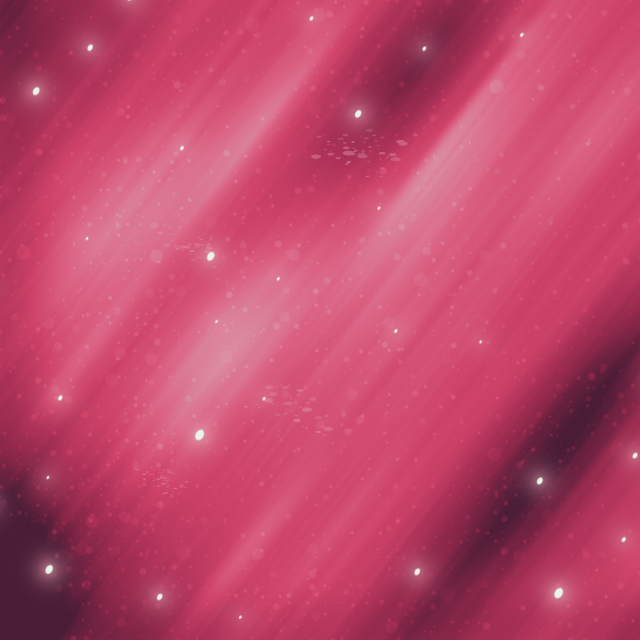
This background is drawn by a Shadertoy shader. Its source:

```glsl
// Slanted crimson light beams with drifting dust, small flakes and glowing sparks.
#define RAY_DIR vec2(0.616, 0.788)
#define BASE_TONE 3.0
#define STREAK_GAIN 0.62
#define DUST_GAIN 0.75
#define FLAKE_COUNT 45
#define SPARK_CELLS 5.6
#define SPARK_CHANCE 0.8
#define SPARK_COLOR vec3(0.90, 0.96, 0.91)
#define GLOW_COLOR vec3(0.88, 0.60, 0.67)

vec3 hash3(vec2 p) {
    vec3 q = fract(p.xyx * vec3(0.1031, 0.1030, 0.0973));
    q += dot(q, q.yxz + 33.33);
    return fract((q.xxy + q.yzz) * q.zyx);
}

float noise(vec2 p) {
    vec2 cell = floor(p), f = fract(p);
    f = f * f * (3.0 - 2.0 * f);
    return mix(mix(hash3(cell).x, hash3(cell + vec2(1, 0)).x, f.x),
               mix(hash3(cell + vec2(0, 1)).x, hash3(cell + vec2(1, 1)).x, f.x), f.y);
}

// x runs across the rays to the lower right, y runs along them
vec2 toRay(vec2 p) {
    return vec2(dot(p, vec2(RAY_DIR.y, -RAY_DIR.x)), dot(p, RAY_DIR));
}

// Soft beam with separate widths on its upper left and lower right sides
float beam(vec2 p, vec2 center, float reach, float leftWidth, float rightWidth) {
    vec2 d = toRay(p - center);
    d /= vec2(d.x < 0.0 ? leftWidth : rightWidth, reach);
    return exp(-dot(d, d));
}

float blob(vec2 p, vec2 center, float radius) {
    vec2 d = (p - center) / radius;
    return exp(-dot(d, d));
}

// Large light and dark shapes, as a position on the colour ramp
float beamTone(vec2 p) {
    float tone = BASE_TONE;
    // Pale light
    tone += 0.75 * beam(p, vec2(0.60, 0.51), 0.30, 0.16, 0.13);
    tone += 1.50 * beam(p, vec2(0.345, 0.45), 0.20, 0.085, 0.07);
    tone += 1.50 * beam(p, vec2(0.20, 0.68), 0.21, 0.08, 0.08);
    tone += 1.50 * beam(p, vec2(0.42, 0.82), 0.24, 0.035, 0.025);
    tone += 1.60 * beam(p, vec2(0.69, 0.76), 0.25, 0.018, 0.07);
    tone += 0.90 * beam(p, vec2(0.92, 0.80), 0.20, 0.025, 0.05);
    tone += 0.90 * beam(p, vec2(0.13, 0.44), 0.16, 0.025, 0.025);
    tone += 1.00 * beam(p, vec2(0.39, 0.15), 0.17, 0.018, 0.025);
    tone += 0.50 * beam(p, vec2(0.53, 0.17), 0.20, 0.02, 0.03);
    // Shadow
    tone -= 2.20 * beam(p, vec2(0.66, 0.90), 0.23, 0.085, 0.065);
    tone -= 2.80 * beam(p, vec2(0.83, 0.23), 0.38, 0.09, 0.09);
    tone -= 0.90 * beam(p, vec2(0.95, 0.46), 0.18, 0.05, 0.08);
    tone -= 2.90 * blob(p, vec2(0.0, 0.11), 0.19);
    tone -= 1.00 * blob(p, vec2(0.16, 0.0), 0.16);
    tone -= 1.80 * blob(p, vec2(0.03, 1.0), 0.20);
    tone -= 0.80 * smoothstep(0.12, 0.0, p.x);
    tone -= 0.50 * smoothstep(0.10, 0.0, p.y);
    return tone - 0.8 * blob(p, vec2(1.0, 0.0), 0.09);
}

float streaks(vec2 p) {
    vec2 r = toRay(p);
    return 0.5 * noise(r * vec2(22.0, 1.8)) + 0.3 * noise(r * vec2(58.0, 2.6) + 7.0)
         + 0.2 * noise(r * vec2(150.0, 4.0) + 19.0) - 0.5;
}

// One faint disc in some cells of a grid
float dust(vec2 p, float cells, float chance, float pixel) {
    vec2 g = p * cells;
    vec3 h = hash3(floor(g) + cells);
    float radius = mix(0.05, 0.22, h.z * h.z);
    float d = length(fract(g) - mix(vec2(0.25), vec2(0.75), h.xy));
    float present = step(hash3(floor(g) + 3.7 * cells).x, chance);
    return present * smoothstep(radius + pixel * cells, radius - pixel * cells, d) * mix(0.4, 1.0, h.x);
}

// Cluster of flat slivers, thickest near its middle
float flakes(vec2 p, vec2 center, float spread, float slope, float pixel) {
    vec2 q = p - center;
    float sum = 0.0;
    if (length(q) > 1.8 * spread) return sum;
    for (int i = 0; i < FLAKE_COUNT; i++) {
        vec3 h = hash3(vec2(float(i), 300.0 * center.x));
        vec3 k = hash3(vec2(float(i) + 71.0, 300.0 * center.y));
        vec2 at = spread * (h.xy + k.xy - 1.0) * vec2(1.0, 0.5);
        at.y += slope * at.x;
        float size = spread * mix(0.025, 0.10, h.z * h.z * h.z);
        float d = length((q - at) * vec2(1.0, 2.3)) - size;
        sum = max(sum, smoothstep(pixel, -pixel, d) * mix(0.4, 1.0, k.z));
    }
    return sum;
}

// Glow in x, bright core in y
vec2 sparks(vec2 p, float pixel) {
    vec2 home = floor(p * SPARK_CELLS), light = vec2(0.0);
    for (int y = -1; y <= 1; y++)
    for (int x = -1; x <= 1; x++) {
        vec2 cell = home + vec2(x, y);
        vec3 h = hash3(cell + 41.0);
        vec3 k = hash3(cell + 87.0);
        vec2 d = p - (cell + mix(vec2(0.1), vec2(0.9), h.xy)) / SPARK_CELLS;
        float size = mix(0.0018, 0.0068, h.z * h.z) * step(k.x, SPARK_CHANCE);
        float core = length(vec2(d.x - 0.25 * d.y, 0.8 * d.y)) - size;
        light.x += size / 0.0068 * (0.75 * exp(-length(d) / 0.012) + 0.3 * exp(-dot(d, d) / 0.0008));
        light.y = max(light.y, smoothstep(pixel, -pixel, core) * step(0.001, size));
    }
    return light;
}

vec3 ramp(float tone) {
    vec3 color = mix(vec3(0.29, 0.11, 0.21), vec3(0.53, 0.15, 0.28), clamp(tone, 0.0, 1.0));
    color = mix(color, vec3(0.67, 0.19, 0.34), clamp(tone - 1.0, 0.0, 1.0));
    color = mix(color, vec3(0.81, 0.26, 0.41), clamp(tone - 2.0, 0.0, 1.0));
    color = mix(color, vec3(0.86, 0.39, 0.52), clamp(tone - 3.0, 0.0, 1.0));
    return mix(color, vec3(0.86, 0.56, 0.64), clamp(tone - 4.0, 0.0, 1.0));
}

void mainImage(out vec4 fragColor, in vec2 fragCoord) {
    vec2 p = fragCoord / iResolution.xy;
    float pixel = 1.0 / min(iResolution.x, iResolution.y);
    float tone = beamTone(p) + STREAK_GAIN * 1.6 * streaks(p);

    // Dust gathers in the lower left, the right shadow and noisy patches
    float crowd = 0.15 + 0.35 * noise(p * 5.0) + 0.5 * blob(p, vec2(0.13, 0.15), 0.16)
                + 0.4 * beam(p, vec2(0.85, 0.30), 0.25, 0.07, 0.07);
    float specks = 0.5 * dust(p, 19.0, crowd, pixel) + 0.8 * dust(p + 0.013, 37.0, crowd, pixel)
                 + dust(p + 0.007, 71.0, 0.7 * crowd, pixel);
    tone += DUST_GAIN * specks;

    // Flake clusters
    float slivers = flakes(p, vec2(0.565, 0.765), 0.095, 0.0, pixel)
                  + flakes(p, vec2(0.295, 0.612), 0.055, -0.25, pixel)
                  + flakes(p, vec2(0.455, 0.368), 0.075, -0.35, pixel)
                  + flakes(p, vec2(0.255, 0.250), 0.045, -0.3, pixel);
    vec3 color = mix(ramp(tone), GLOW_COLOR, 0.5 * min(slivers, 1.0));

    // Sparks
    vec2 light = sparks(p, pixel);
    color = mix(color, GLOW_COLOR, min(light.x, 0.9));
    color = mix(color, SPARK_COLOR, light.y);
    fragColor = vec4(color, 1.0);
}
```
